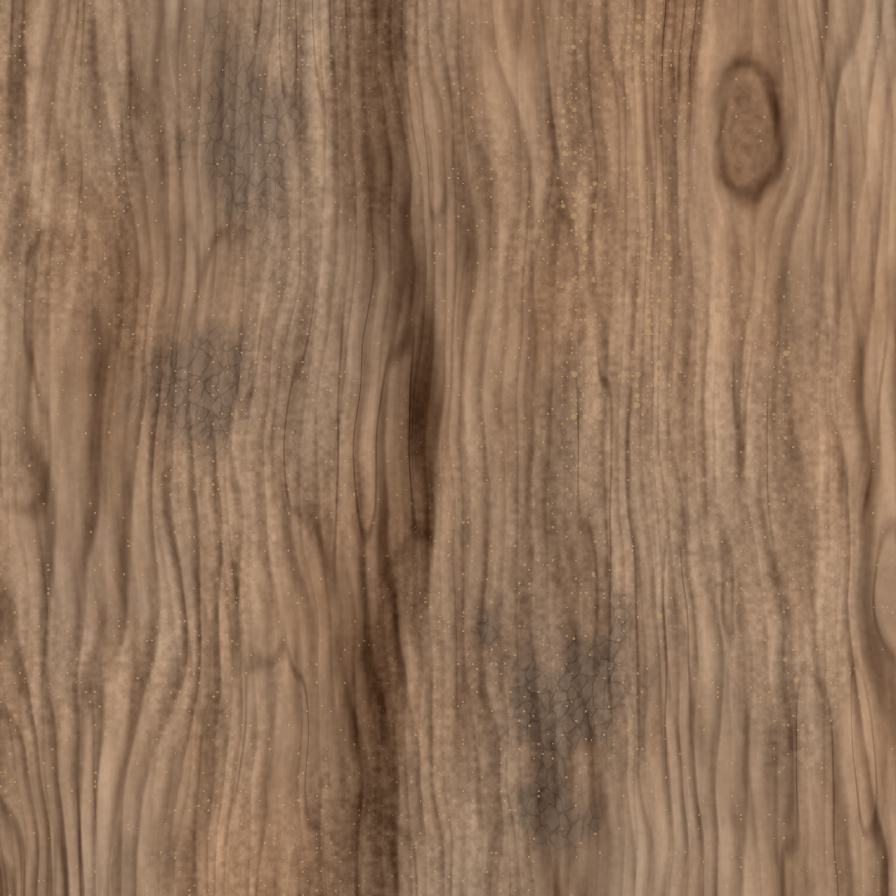
A WebGL 1 fragment shader for this texture:

```glsl
precision highp float;
// Weathered wood: wavy vertical grain, a deep crack, knots, crusted patches and sandy grit.
uniform vec2 u_resolution;

const vec3 DARK_BARK = vec3(0.33, 0.23, 0.16);
const vec3 PALE_WOOD = vec3(0.69, 0.56, 0.45);
const vec3 GREY_CRUST = vec3(0.40, 0.335, 0.285);
const vec3 GOLD_GRIT = vec3(0.75, 0.61, 0.42);

float hash(vec2 p) {
  vec3 q = fract(vec3(p.xyx) * 0.1031);
  q += dot(q, q.yzx + 33.33);
  return fract((q.x + q.y) * q.z);
}

float noise(vec2 p) {
  vec2 i = floor(p), f = fract(p);
  f = f * f * (3.0 - 2.0 * f);
  return mix(mix(hash(i), hash(i + vec2(1, 0)), f.x),
             mix(hash(i + vec2(0, 1)), hash(i + vec2(1, 1)), f.x), f.y);
}

float fbm(vec2 p) {
  float sum = 0.0, amp = 0.533;
  for (int i = 0; i < 4; i++) {
    sum += amp * noise(p);
    p = p * 2.03 + vec2(17.3, 9.1);
    amp *= 0.5;
  }
  return sum;
}

float bell(float x, float width) {
  return exp(-x * x / (width * width));
}

// Pushes the grain sideways around a knot.
float bendAround(vec2 p, vec2 center, vec2 size) {
  vec2 d = (p - center) / size;
  return -(p.x - center.x) * 0.8 * exp(-dot(d, d));
}

// Rounded fibres split by grooves with one steep side; about zero on average.
float strands(vec2 g, float freq) {
  float phase = g.x * freq + 3.0 * noise(g * vec2(freq * 0.24, 1.8))
              + 0.9 * noise(g * vec2(freq * 1.2, 7.0));
  float f = fract(phase);
  return smoothstep(0.0, 0.2, f) * (1.0 - smoothstep(0.5, 1.0, f)) - 0.66;
}

// Distance to the border between irregular cells, used for dry cracking.
float cellBorder(vec2 p) {
  vec2 cell = floor(p);
  float nearest = 9.0, second = 9.0;
  for (int j = -1; j <= 1; j++) {
    for (int i = -1; i <= 1; i++) {
      vec2 c = cell + vec2(float(i), float(j));
      float d = length(c + vec2(hash(c), hash(c + 51.7)) - p);
      second = min(second, max(d, nearest));
      nearest = min(nearest, d);
    }
  }
  return second - nearest;
}

float patchMask(vec2 p, vec2 center, vec2 size) {
  float ragged = fbm(p * vec2(26.0, 13.0)) - 0.5;
  return 1.0 - smoothstep(0.35, 1.15, length((p - center) / size) + 1.6 * ragged);
}

// Round grains, one per cell, kept with the given density.
float grains(vec2 p, float freq, float density) {
  vec2 q = p * freq, c = floor(q);
  vec2 center = 0.4 + 0.2 * vec2(hash(c + 3.1), hash(c + 8.7));
  float radius = 0.2 + 0.2 * hash(c + 21.0);
  float dot_ = 1.0 - smoothstep(radius * 0.5, radius, length(fract(q) - center));
  return dot_ * step(1.0 - density, hash(c + 40.0));
}

void main() {
  vec2 p = gl_FragCoord.xy / u_resolution;
  vec2 knot = vec2(0.835, 0.855);

  // Grain coordinates: waves, and flow around the knots.
  vec2 g = p;
  g.x += bendAround(p, knot, vec2(0.06, 0.11));
  g.x += bendAround(p, vec2(0.0, 0.33), vec2(0.04, 0.08));
  g.x += bendAround(p, vec2(1.0, 0.33), vec2(0.04, 0.08));
  g.x += 0.03 * (noise(p * vec2(5.0, 4.0)) - 0.5) + 0.006 * (noise(p * vec2(30.0, 16.0)) - 0.5);

  // Broad stains, fibres and fine grit.
  float rightSide = smoothstep(0.5, 0.95, p.x);
  float tone = 0.68 + 0.75 * (fbm(g * vec2(8.0, 1.5)) - 0.5);
  tone += 0.65 * (fbm(g * vec2(42.0, 3.5) + 7.0) - 0.5);
  tone += 0.35 * (fbm(g * vec2(110.0, 22.0)) - 0.5);
  float sandy = smoothstep(0.4, 0.65, fbm(p * vec2(9.0, 4.0) + 30.0));
  tone += (0.16 + 0.3 * sandy) * (fbm(p * 170.0) - 0.5);

  // Grooves, strongest on the right, and short slits.
  float relief = smoothstep(0.35, 0.75, fbm(g * vec2(7.0, 2.5) + 11.0) + 0.22 * rightSide);
  tone += mix(0.08, 0.46, relief) * strands(g, 30.0);
  tone += mix(0.2, 0.1, relief) * strands(g + 5.0, 52.0);
  float slit = smoothstep(0.82, 1.0, 1.0 - abs(2.0 * noise(g * vec2(50.0, 6.0)) - 1.0));
  tone -= 0.3 * slit * smoothstep(0.5, 0.75, noise(g * vec2(13.0, 4.0) + 4.0));

  // Deep crack with a soft left side and a crisp right edge.
  float crackX = 0.432 + 0.05 * bell(p.y - 0.53, 0.2) + 0.018 * (fbm(vec2(3.0, p.y * 9.0)) - 0.5);
  float side = p.x - crackX;
  float crack = bell(side, side < 0.0 ? 0.055 : 0.017);
  tone -= crack * (0.4 + 0.35 * fbm(g * vec2(60.0, 9.0)));
  tone -= 0.35 * bell(g.x - 0.52, 0.022) * smoothstep(0.5, 0.75, p.y);

  // Knot: dark uneven rim around a grainy heart.
  float ring = length((p - knot) / vec2(0.034, 0.07)) + 0.5 * (fbm(p * 22.0) - 0.5);
  tone -= 0.5 * bell(ring - 1.0, 0.2) * (0.5 + noise(p * vec2(40.0, 20.0)));
  tone = mix(tone, 0.52 + 0.6 * (fbm(p * 90.0) - 0.5), 1.0 - smoothstep(0.6, 0.9, ring));

  // Crusted patches with dry cracks.
  float crust = patchMask(p, vec2(0.22, 0.56), vec2(0.09, 0.07));
  crust = max(crust, patchMask(p, vec2(0.62, 0.21), vec2(0.1, 0.14)));
  crust = max(crust, 0.8 * patchMask(p, vec2(0.27, 0.86), vec2(0.07, 0.15)));
  float dryCrack = 1.0 - smoothstep(0.02, 0.22, cellBorder(g * vec2(75.0, 48.0) + fbm(p * 60.0)));
  tone -= crust * (0.1 + 0.22 * dryCrack);

  vec3 color = mix(DARK_BARK, PALE_WOOD, clamp(tone, -0.25, 1.2));
  color = mix(color, GREY_CRUST * (0.75 + 0.5 * tone), 0.55 * crust);
  color *= 1.0 + vec3(0.05, 0.0, -0.05) * (2.0 * fbm(p * vec2(7.0, 3.0) + 60.0) - 1.0);

  // Golden grit gathered in columns.
  float column = bell(g.x - 0.74, 0.025) + 0.7 * bell(g.x - 0.645, 0.012) + 0.4 * bell(g.x - 0.88, 0.015);
  column *= smoothstep(0.4, 0.65, noise(p * vec2(12.0, 7.0) + 2.0)) * smoothstep(0.2, 0.4, p.y);
  float grit = max(grains(p, 85.0, 0.35 * column), grains(p + 0.37, 190.0, 0.03 + 0.05 * sandy + 0.2 * column));
  gl_FragColor = vec4(mix(color, GOLD_GRIT, 0.6 * grit * (1.0 - 0.7 * crack)), 1.0);
}
```
